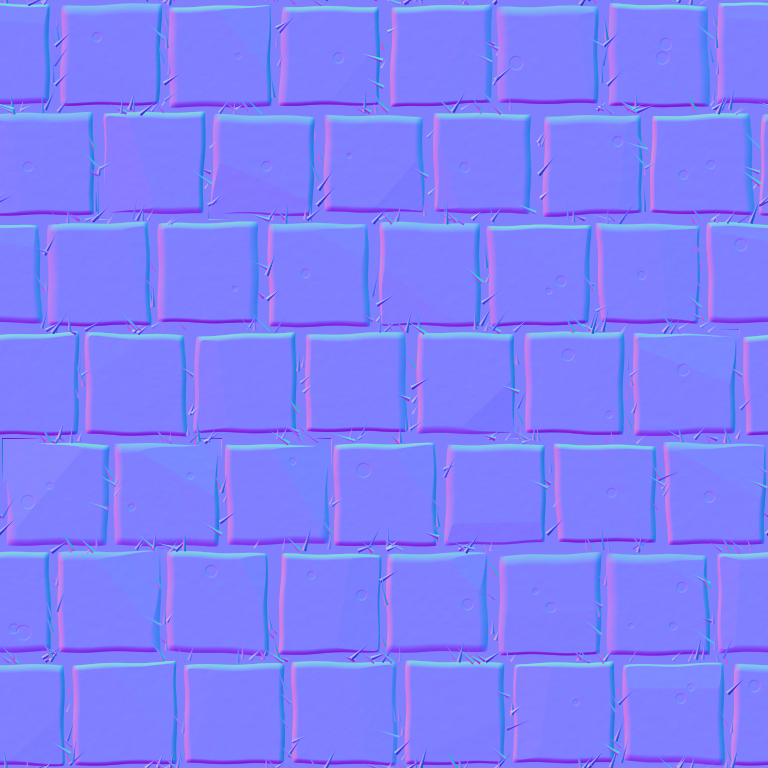
Give the GLSL for this texture map, as a Shadertoy shader.

```glsl
// Tangent-space normal map of worn square cobbles in staggered rows, with grass in the joints.

const float COUNT = 7.0;            // stones across and rows down
// Joint position of every row, bottom to top, in stone pitches
const float ROW_SHIFT[7] = float[7](0.64, 0.50, 0.02, 0.74, 0.41, 0.90, 0.51);

// Stone values, in stone pitches
const float HALF_SIZE = 0.455;
const float CORNER_JITTER = 0.025;
const float EDGE_WAVE = 0.006;
const vec4 BEVEL = vec4(0.065, 0.055, 0.044, 0.060); // left, right, bottom, top
const float RISE = 0.030;
const float FACET_SLOPE = 0.09;
const float GRAIN = 0.0012;
const int CHIPS = 3;
const float CHIP_CHANCE = 0.28;
const float CHIP_DEPTH = 0.0028;

// Grass values, in stone pitches
const int BED_BLADES = 9;           // per pitch of a horizontal joint
const int SIDE_BLADES = 8;          // per vertical joint
const float BLADE_CHANCE = 0.75;
const float BLADE_WIDTH = 0.020;
const vec2 BLADE_LENGTH = vec2(0.08, 0.21);

float hash(vec2 p) {
    return fract(sin(dot(p, vec2(127.1, 311.7))) * 43758.5453);
}

vec4 hash4(vec2 p) {
    return vec4(hash(p), hash(p + 17.3), hash(p + 41.9), hash(p + 73.1));
}

float noise(vec2 p) {
    vec2 i = floor(p), f = fract(p);
    f = f * f * (3.0 - 2.0 * f);
    vec2 e = vec2(0.0, 1.0);
    return mix(mix(hash(i), hash(i + e.yx), f.x),
               mix(hash(i + e.xy), hash(i + e.yy), f.x), f.y);
}

float rowShift(float row) {
    return ROW_SHIFT[int(mod(row, COUNT))];
}

// Height of the paving at p, measured in stone pitches
float stoneHeight(vec2 p) {
    p.x -= rowShift(floor(p.y));
    vec2 id = mod(floor(p), COUNT);
    vec2 q = fract(p) - 0.5;
    vec4 a = hash4(id + 3.0), b = hash4(id + 131.0), c = hash4(id + 257.0);

    // Four uneven sides, each with its own rounded bevel
    vec4 run = q.yyxx + 0.5;
    vec4 inset = CORNER_JITTER * (2.0 * mix(a, b, run) - 1.0)
               + EDGE_WAVE * sin(run * 10.0 + a * 40.0);
    vec4 inside = HALF_SIZE + vec4(q.x, -q.x, q.y, -q.y) - inset;
    vec4 ramp = clamp(inside / (BEVEL * mix(vec4(0.8), vec4(1.7), c * c)), 0.0, 1.0);
    vec4 side = 1.0 - (1.0 - ramp) * (1.0 - ramp);
    float body = side.x * side.y * side.z * side.w;

    // One worn facet sloping off the top
    float turn = 6.2832 * b.x;
    float facet = max(0.0, dot(q, vec2(cos(turn), sin(turn))) - mix(0.08, 0.35, b.y));
    float h = min(RISE * body, RISE - FACET_SLOPE * c.z * facet);

    // Fine grain and shallow round chips
    vec2 g = q + id * 5.0;
    h += GRAIN * body * (noise(g * 13.0) + 0.4 * noise(g * 31.0) - 0.7);
    for (int i = 0; i < CHIPS; i++) {
        vec4 r = hash4(id + 11.0 * float(i) + 401.0);
        float radius = mix(0.025, 0.075, r.z);
        float dent = 1.0 - smoothstep(radius - 0.014, radius, length(q - 0.64 * (r.xy - 0.5)));
        h -= CHIP_DEPTH * dent * body * step(r.w, CHIP_CHANCE);
    }
    return h;
}

// Lays one ridged, tapering blade over the tilt; q is relative to its root
void addBlade(inout vec2 tilt, vec2 q, vec2 seed, float px) {
    vec4 r = hash4(seed);
    float angle = (r.x - 0.5) * 2.5;
    vec2 dir = vec2(sin(angle), cos(angle));
    vec2 perp = vec2(dir.y, -dir.x);
    float size = mix(BLADE_LENGTH.x, BLADE_LENGTH.y, r.y);
    float along = dot(q, dir), across = dot(q, perp);
    float width = BLADE_WIDTH * mix(0.6, 1.0, r.z) * (1.0 - along / size);
    float cover = clamp(0.5 + (width - abs(across)) / px, 0.0, 1.0)
                * clamp(0.5 + along / px, 0.0, 1.0) * step(r.w, BLADE_CHANCE);
    float ridge = clamp(across / max(0.006, px), -1.0, 1.0) * mix(0.3, 1.5, r.z);
    tilt = mix(tilt, perp * (ridge + r.y - 0.5), cover);
}

void addGrass(inout vec2 tilt, vec2 p, float px) {
    float row = floor(p.y);
    for (int k = 0; k < 2; k++) {
        // Vertical joints left and right of the stone
        float x = p.x - rowShift(row);
        float joint = floor(x) + float(k);
        vec2 id = mod(vec2(joint, row), COUNT);
        for (int i = 0; i < SIDE_BLADES; i++) {
            vec2 seed = id * 7.0 + 19.0 * float(i) + 503.0;
            vec2 root = vec2(joint + 0.07 * (hash(seed + 2.7) - 0.5), row + 0.78 * hash(seed + 5.1));
            addBlade(tilt, vec2(x, p.y) - root, seed, px);
        }
        // Horizontal joints below and above, bunched into tufts
        for (int j = 0; j < 2; j++) {
            vec2 cell = vec2(floor(p.x - 0.5) + float(j), row + float(k));
            vec2 bed = mod(cell, COUNT);
            for (int i = 0; i < BED_BLADES; i++) {
                vec2 seed = bed * 9.0 + 23.0 * float(i) + 811.0;
                float spot = mix(hash(seed + 1.3), hash(bed + 97.0), 0.45);
                vec2 root = cell + vec2(spot, 0.05 * hash(seed + 8.9) - 0.045);
                addBlade(tilt, p - root, seed, px);
            }
        }
    }
}

void mainImage(out vec4 fragColor, in vec2 fragCoord) {
    vec2 p = fragCoord / iResolution.y * COUNT;
    float px = COUNT / iResolution.y;
    vec2 e = vec2(0.6 * px, 0.0);
    vec2 tilt = vec2(stoneHeight(p - e.xy) - stoneHeight(p + e.xy),
                     stoneHeight(p - e.yx) - stoneHeight(p + e.yx)) / (2.0 * e.x);
    addGrass(tilt, p, px);
    vec3 normal = normalize(vec3(-tilt.x, tilt.y, 1.0)); // red axis is flipped
    fragColor = vec4(0.5 + 0.5 * normal, 1.0);
}
```
